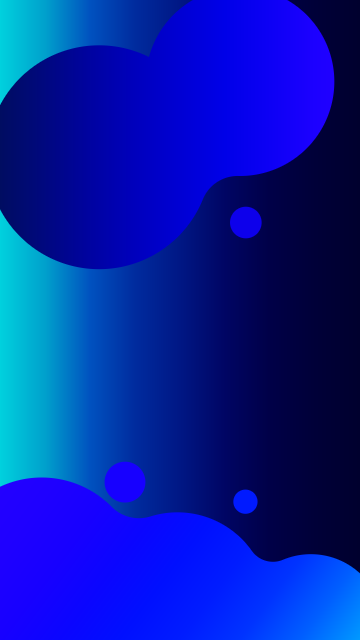
A Shadertoy shader for this background:

```glsl
const int STOPS = 9;

// Colour ramps with evenly spaced stops
const vec3 BACKDROP_RAMP[STOPS] = vec3[STOPS](
    vec3(0.0, 0.82, 0.87), vec3(0.0, 0.63, 0.80), vec3(0.0, 0.32, 0.75),
    vec3(0.0, 0.17, 0.62), vec3(0.0, 0.09, 0.52), vec3(0.0, 0.02, 0.39),
    vec3(0.0, 0.0, 0.28), vec3(0.0, 0.0, 0.22), vec3(0.0, 0.0, 0.18));
const vec3 CLOUD_RAMP[STOPS] = vec3[STOPS](
    vec3(0.0, 0.05, 0.38), vec3(0.0, 0.03, 0.50), vec3(0.0, 0.01, 0.63),
    vec3(0.0, 0.0, 0.74), vec3(0.0, 0.0, 0.83), vec3(0.0, 0.0, 0.91),
    vec3(0.05, 0.0, 0.96), vec3(0.11, 0.0, 1.0), vec3(0.15, 0.0, 1.0));
const vec3 HILL_RAMP[STOPS] = vec3[STOPS](
    vec3(0.14, 0.0, 1.0), vec3(0.12, 0.0, 1.0), vec3(0.09, 0.0, 1.0),
    vec3(0.04, 0.02, 1.0), vec3(0.0, 0.06, 1.0), vec3(0.0, 0.11, 1.0),
    vec3(0.0, 0.20, 1.0), vec3(0.0, 0.37, 1.0), vec3(0.0, 0.60, 1.0));

// Circles: centre and radius in canvas heights
const vec3 CLOUD_RIGHT = vec3(0.3750, 0.8724, 0.1474);
const vec3 CLOUD_LEFT  = vec3(0.1549, 0.7543, 0.1749);
const vec3 HILL_LEFT   = vec3(0.0651, 0.1003, 0.1536);
const vec3 HILL_MIDDLE = vec3(0.2773, 0.0573, 0.1422);
const vec3 HILL_RIGHT  = vec3(0.4857, 0.0208, 0.1133);
const float CLOUD_FILLET = 0.0586;
const float HILL_FILLET_LEFT = 0.0599;
const float HILL_FILLET_RIGHT = 0.0404;

const int DOTS = 3;
const vec3 DOT_CIRCLES[DOTS] = vec3[DOTS](
    vec3(0.3841, 0.6523, 0.0247),
    vec3(0.1953, 0.2467, 0.0319),
    vec3(0.3835, 0.2161, 0.0189));
const vec3 DOT_COLOURS[DOTS] = vec3[DOTS](
    vec3(0.05, 0.0, 0.92), vec3(0.09, 0.0, 1.0), vec3(0.0, 0.10, 1.0));

const float CANVAS_WIDTH = 0.5625;
const vec2 HILL_LIGHT_DIR = vec2(0.8, -0.6);
const float HILL_LIGHT_START = -0.152;
const float HILL_LIGHT_SPAN = 0.6015;

vec3 ramp(vec3 stops[STOPS], float t) {
    float s = clamp(t, 0.0, 1.0) * float(STOPS - 1);
    int i = min(int(s), STOPS - 2);
    return mix(stops[i], stops[i + 1], s - float(i));
}

float circleDist(vec2 p, vec3 c) {
    return length(p - c.xy) - c.z;
}

// Positive when p lies left of the line from a to b
float side(vec2 a, vec2 b, vec2 p) {
    vec2 e = b - a, q = p - a;
    return e.x * q.y - e.y * q.x;
}

// Two circles joined by a tangent concave arc on the left of a to b
float filletUnion(vec2 p, vec3 a, vec3 b, float r) {
    float d = min(circleDist(p, a), circleDist(p, b));
    float span = distance(a.xy, b.xy);
    vec2 u = (b.xy - a.xy) / span;
    float ra = a.z + r, rb = b.z + r;
    float along = (ra * ra - rb * rb + span * span) / (2.0 * span);
    float across = sqrt(max(ra * ra - along * along, 0.0));
    vec2 f = a.xy + u * along + vec2(-u.y, u.x) * across;
    bool inJoint = side(a.xy, b.xy, p) > 0.0
                && side(b.xy, f, p) > 0.0
                && side(f, a.xy, p) > 0.0;
    return inJoint ? min(d, r - distance(p, f)) : d;
}

float coverage(float d) {
    return clamp(0.5 - d * iResolution.y, 0.0, 1.0);
}

void mainImage(out vec4 fragColor, in vec2 fragCoord) {
    vec2 p = fragCoord / iResolution.y;
    float across = p.x / CANVAS_WIDTH;
    vec3 colour = ramp(BACKDROP_RAMP, across);

    // Upper cloud
    float cloud = filletUnion(p, CLOUD_RIGHT, CLOUD_LEFT, CLOUD_FILLET);
    colour = mix(colour, ramp(CLOUD_RAMP, across), coverage(cloud));

    // Lower hills, lit toward the bottom right corner
    float hills = min(
        filletUnion(p, HILL_LEFT, HILL_MIDDLE, HILL_FILLET_LEFT),
        filletUnion(p, HILL_MIDDLE, HILL_RIGHT, HILL_FILLET_RIGHT));
    float light = (dot(p, HILL_LIGHT_DIR) - HILL_LIGHT_START) / HILL_LIGHT_SPAN;
    colour = mix(colour, ramp(HILL_RAMP, light), coverage(hills));

    // Floating dots
    for (int i = 0; i < DOTS; i++)
        colour = mix(colour, DOT_COLOURS[i], coverage(circleDist(p, DOT_CIRCLES[i])));

    fragColor = vec4(colour, 1.0);
}
```
